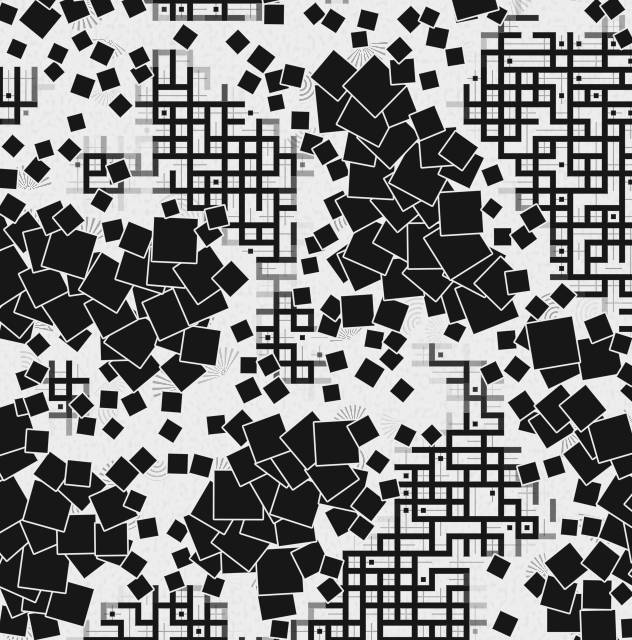
Reproduce this pattern procedurally as a Shadertoy shader.

```glsl
const vec3 INK = vec3(0.09);
const vec3 PAPER = vec3(0.93);
const vec3 GREY = vec3(0.60);

const float FIELD_FREQ = 3.4;        // size of clusters and mazes
const vec2 FIELD_SEED = vec2(5.3, 9.7);
const float TILE_CELL = 0.05;        // spacing of the scattered squares
const float TILE_SMALL = 0.027;
const float TILE_LARGE = 0.066;
const float TILE_JITTER = 0.7;
const float OUTLINE = 0.0026;
const float MAZE_PITCH = 0.027;
const float MAZE_HALF = 0.17;        // half bar width, in pitches
const float MAZE_FILL = 0.76;
const float FAN_CELL = 0.075;
const float FAN_RADIUS = 0.047;

vec2 hash2(vec2 p) {
    vec3 q = fract(p.xyx * vec3(0.1031, 0.1030, 0.0973));
    q += dot(q, q.yzx + 33.33);
    return fract((q.xx + q.yz) * q.zy);
}

float gradientDot(vec2 cell, vec2 offset) {
    float a = 6.2832 * hash2(cell + 71.0).x;
    return dot(vec2(cos(a), sin(a)), offset);
}

float gradientNoise(vec2 p) {
    vec2 i = floor(p), f = p - i, e = vec2(1, 0);
    vec2 u = f * f * f * (f * (f * 6.0 - 15.0) + 10.0);
    return mix(mix(gradientDot(i, f), gradientDot(i + e, f - e), u.x),
               mix(gradientDot(i + e.yx, f - e.yx), gradientDot(i + 1.0, f - 1.0), u.x), u.y);
}

// High in packed clusters, low in mazes
float density(vec2 p) {
    vec2 q = p * FIELD_FREQ + FIELD_SEED;
    return gradientNoise(q) + 0.3 * gradientNoise(q * 2.3 + 17.0);
}

float boxDistance(vec2 p, vec2 halfSize) {
    vec2 d = abs(p) - halfSize;
    return length(max(d, 0.0)) + min(max(d.x, d.y), 0.0);
}

float cover(float d) {
    float px = 0.7 / iResolution.y;
    return 1.0 - smoothstep(-px, px, d);
}

float mazeStrength(vec2 p) {
    return smoothstep(0.09, 0.17, -density(p));
}

// Finely ribbed fans around the clusters
vec3 drawFans(vec3 col, vec2 p) {
    vec2 base = floor(p / FAN_CELL);
    for (int k = 0; k < 9; k++) {
        vec2 id = base + vec2(k % 3, k / 3) - 1.0;
        vec2 h = hash2(id + 211.0), turn = hash2(id + 307.0);
        vec2 centre = (id + 0.2 + 0.6 * h) * FAN_CELL;
        float f = density(centre);
        float amount = smoothstep(-0.03, 0.1, f) * step(0.4, turn.y);
        vec2 d = p - centre;
        float r = length(d), a = atan(d.y, d.x);
        float sector = abs(mod(a - 6.2832 * turn.x, 6.2832) - 3.1416) - 1.3;
        float mask = cover(r - FAN_RADIUS * (0.6 + 0.4 * h.x)) * cover(sector * r);
        float wave = h.y < 0.6 ? sin(a * 26.0) : sin(r * 850.0);
        float rib = smoothstep(-0.1, 0.9, wave);
        col = mix(col, mix(PAPER, GREY, rib * 0.85), mask * amount);
    }
    return col;
}

// Orthogonal maze of thick bars over a hairline grid
vec3 drawMaze(vec3 col, vec2 p) {
    vec2 g = p / MAZE_PITCH, node = floor(g + 0.5), l = g - node;
    vec2 cell = floor(g), inCell = g - cell - 0.5;
    float here = mazeStrength((cell + 0.5) * MAZE_PITCH);
    vec2 hair = step(0.45, hash2(cell + 401.0));
    float line = max(cover(abs(inCell.x) * MAZE_PITCH - 0.0007) * hair.x,
                     cover(abs(inCell.y) * MAZE_PITCH - 0.0007) * hair.y);
    col = mix(col, GREY, line * here);

    float dot0 = cover(boxDistance(inCell, vec2(0.14)) * MAZE_PITCH);
    col = mix(col, INK, dot0 * here * step(0.86, hash2(cell + 503.0).x));

    float bars = 0.0;
    for (int k = 0; k < 4; k++) {
        float s = k < 2 ? 1.0 : -1.0;
        vec2 dir = k % 2 == 0 ? vec2(s, 0) : vec2(0, s);
        vec2 edge = node + 0.5 * dir;
        float on = step(hash2(edge * 2.0 + 601.0).x, MAZE_FILL);
        float d = boxDistance(l - 0.3 * dir, 0.3 * abs(dir) + MAZE_HALF);
        bars = max(bars, on * cover(d * MAZE_PITCH) * mazeStrength(edge * MAZE_PITCH));
    }
    return mix(col, INK, bars);
}

// Rotated squares with pale outlines, growing with density
vec3 drawTiles(vec3 col, vec2 p) {
    vec2 base = floor(p / TILE_CELL);
    for (int k = 0; k < 9; k++) {
        vec2 id = base + vec2(k % 3, k / 3) - 1.0;
        vec2 h = hash2(id + 101.0), v = hash2(id + 157.0);
        vec2 centre = (id + 0.5 + TILE_JITTER * (h - 0.5)) * TILE_CELL;
        float f = density(centre);
        if (v.x > 0.9 * smoothstep(-0.22, -0.02, f) + 0.2 * smoothstep(0.05, 0.15, f)) continue;
        float side = mix(TILE_SMALL, TILE_LARGE, smoothstep(0.03, 0.24, f));
        side *= 0.85 + 0.3 * v.y;
        float a = 1.5708 * fract(h.x * 7.0 + v.y * 3.0);
        float c = cos(a), s = sin(a);
        float d = boxDistance(mat2(c, s, -s, c) * (p - centre), vec2(0.5 * side));
        col = mix(col, PAPER, cover(d - OUTLINE));
        col = mix(col, INK, cover(d));
    }
    return col;
}

void mainImage(out vec4 fragColor, in vec2 fragCoord) {
    vec2 p = fragCoord / iResolution.y;
    // Faint paper grain
    vec3 col = PAPER - 0.07 * max(gradientNoise(p * vec2(150.0, 110.0)), 0.0);
    col = drawFans(col, p);
    col = drawMaze(col, p);
    col = drawTiles(col, p);
    fragColor = vec4(col, 1.0);
}
```
